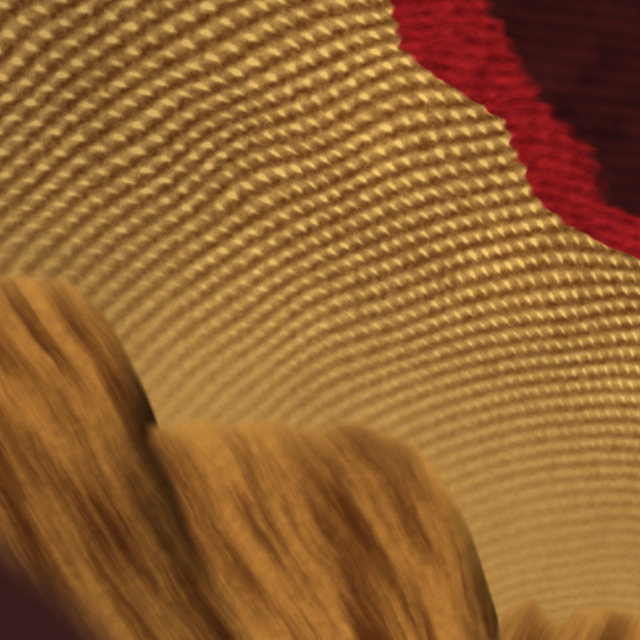
A Shadertoy shader for this texture:

```glsl
const float TAU = 6.2831853;

float hash(vec2 p) {
    p = fract(p * vec2(0.1031, 0.1137));
    p += dot(p, p.yx + 33.33);
    return fract((p.x + p.y) * p.x * 7.13 + p.y * 3.7);
}

float noise(vec2 p) {
    vec2 cell = floor(p), f = fract(p);
    f = f * f * (3.0 - 2.0 * f);
    float low = mix(hash(cell), hash(cell + vec2(1, 0)), f.x);
    float high = mix(hash(cell + vec2(0, 1)), hash(cell + vec2(1, 1)), f.x);
    return mix(low, high, f.y);
}

float fbm(vec2 p) {
    float sum = 0.0, weight = 0.5;
    for (int i = 0; i < 4; i++) {
        sum += weight * noise(p);
        p = p * 2.03 + 17.1;
        weight *= 0.5;
    }
    return sum / 0.9375;
}

// Horizontal position of a band edge at height y; knots hold (y, x).
float bandEdge(float y, vec2 knots[6]) {
    float x = knots[0].y;
    for (int i = 0; i < 5; i++) {
        vec2 a = knots[i], b = knots[i + 1];
        x += (b.y - a.y) * clamp((y - a.x) / (b.x - a.x), 0.0, 1.0);
    }
    return x;
}

// Curved grid: x counts stitches along a row, y counts rows.
vec2 knitGrid(vec2 p) {
    vec2 d = p - vec2(0.93, -0.28);
    vec2 grid = vec2(atan(d.x, d.y) * 43.0, pow(length(d), 0.6) * 60.0);
    return grid + 0.8 * (vec2(noise(p * 11.0), noise(p * 8.0 + 40.0)) - 0.5);
}

vec3 goldKnit(vec2 p, vec2 grid, float focus) {
    float row = floor(grid.y);
    float along = grid.x + 0.6 * grid.y + 0.4 * hash(vec2(row, 3.0));
    float bump = 0.5 + 0.5 * cos(TAU * along + 0.8 * sin(TAU * along));
    float ridge = 0.5 - 0.5 * cos(TAU * (grid.y + 0.1 * bump * focus));
    float uneven = 0.75 + 0.5 * noise(grid * vec2(1.0, 0.9));
    float stitch = ridge * mix(0.9, (0.5 + 0.65 * bump) * uneven, focus);
    float light = mix(0.56, stitch + 0.08, mix(0.1, 1.0, focus));
    light += (fbm(p * 120.0) - 0.5) * mix(0.15, 0.6, focus);
    vec3 color = mix(vec3(0.43, 0.26, 0.11), vec3(0.86, 0.69, 0.38), clamp(light, -0.1, 1.1));
    float corner = smoothstep(0.75, 0.1, distance(p, vec2(-0.05, 1.0)));
    return color * (1.02 - 0.16 * corner) * (0.92 + 0.16 * fbm(p * 5.0));
}

vec3 redKnit(vec2 p, vec2 grid) {
    float rib = 0.5 + 0.5 * sin(TAU * (grid.y * 1.3 + 0.25 * grid.x));
    float light = 0.3 + 0.25 * rib + 0.9 * (fbm(p * vec2(60.0, 95.0)) - 0.4);
    return mix(vec3(0.36, 0.05, 0.06), vec3(0.68, 0.13, 0.14), clamp(light, 0.0, 1.0));
}

vec3 maroonKnit(vec2 p) {
    float rib = 0.5 + 0.5 * sin(TAU * (p.y * 38.0 + 5.0 * p.x));
    return vec3(0.205, 0.07, 0.07) * (0.88 + 0.14 * rib + 0.6 * (fbm(p * 24.0) - 0.5));
}

// Rounded fall of a tuft's outline, from 0 at the crest to 1 at its end.
float tuftFall(float x, float start, float width, float power) {
    return pow(clamp((x - start) / width, 0.0, 1.1), power);
}

vec3 fringe(vec2 p, float lean, float depth, float fall) {
    float across = p.x + lean * p.y + 0.035 * fbm(p * 7.0);
    float strand = 0.55 * noise(vec2(across * 32.0, p.y * 6.0))
                 + 0.45 * fbm(vec2(across * 85.0, p.y * 11.0));
    float light = smoothstep(0.14, 0.8, strand);
    vec3 color = mix(vec3(0.35, 0.18, 0.07), vec3(0.72, 0.48, 0.21), light);
    color *= 0.95 + 0.2 * (fbm(p * 90.0) - 0.5);
    float rim = exp(-max(depth, 0.0) * 26.0) * (1.0 - min(fall, 1.0));
    color = mix(color, vec3(0.79, 0.58, 0.28), 0.7 * rim);
    float shade = smoothstep(0.15, 0.8, fall) * exp(-max(depth, 0.0) * 9.0);
    return color * (1.0 - 0.5 * shade);
}

float below(float depth, float blur) {
    return smoothstep(-blur, blur, depth);
}

void mainImage(out vec4 fragColor, in vec2 fragCoord) {
    vec2 p = fragCoord / iResolution.xy;
    vec2 grid = knitGrid(p);
    float focus = smoothstep(0.4, 0.85, p.y + 0.3 * p.x);
    vec3 color = goldKnit(p, grid, focus);

    // Red border and dark cloth
    float ragged = 0.004 * sin(TAU * grid.y) + 0.014 * (noise(p * 60.0) - 0.5);
    float redEdge = bandEdge(p.y, vec2[6](vec2(0.58, 1.03), vec2(0.64, 0.90),
        vec2(0.694, 0.833), vec2(0.81, 0.79), vec2(0.915, 0.632), vec2(1.0, 0.61)));
    float darkEdge = bandEdge(p.y, vec2[6](vec2(0.65, 1.03), vec2(0.68, 0.945),
        vec2(0.766, 0.918), vec2(0.844, 0.846), vec2(0.935, 0.795), vec2(1.0, 0.755)));
    color = mix(color, redKnit(p, grid), below(p.x - redEdge + ragged, 0.006));
    color = mix(color, maroonKnit(p), below(p.x - darkEdge + ragged, 0.016));

    // Left tuft, shaded where the middle tuft overlaps it
    float wobble = 0.022 * (noise(vec2(p.x * 30.0, 2.0)) - 0.5);
    float fall = tuftFall(p.x, 0.08, 0.165, 2.0);
    float depth = 0.57 - 0.23 * fall + wobble - p.y;
    float seam = p.x - 0.235 - 0.5 * max(0.31 - p.y, 0.0) + wobble;
    float crease = exp(-abs(seam) * 22.0) * smoothstep(0.05, 0.2, p.y) * smoothstep(0.46, 0.3, p.y);
    vec3 left = fringe(p, 0.62, depth, fall) * (1.0 - 0.4 * crease);
    left *= mix(0.86, 1.0, smoothstep(0.1, 0.4, p.y));
    color = mix(color, left, below(depth, 0.012) * smoothstep(0.45, 0.4, p.x));

    // Middle tuft
    fall = tuftFall(p.x, 0.45, 0.33, 4.0);
    depth = 0.335 - 0.3 * fall + wobble - p.y;
    float body = below(depth, 0.012) * below(seam, 0.014) * smoothstep(0.79, 0.772, p.x);
    color = mix(color, fringe(p, mix(0.6, 0.25, smoothstep(0.4, 0.8, p.x)), depth, fall), body);

    // Right tuft
    depth = 0.045 + 0.014 * sin(p.x * 48.0) + wobble - p.y;
    color = mix(color, fringe(p, -0.5, depth, 0.15), below(depth, 0.01) * below(p.x - 0.782, 0.008));

    // Dim backdrop under the fringe
    float hem = 0.155 - p.x + 0.03 * (noise(p * 14.0) - 0.5) - p.y;
    color = mix(color, vec3(0.21, 0.11, 0.1), below(hem, 0.06));

    fragColor = vec4(color, 1.0);
}
```
